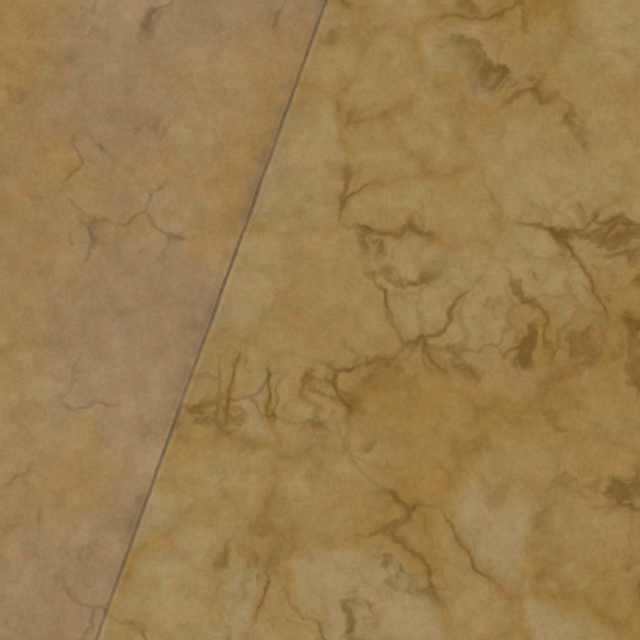
Reproduce this texture procedurally as a Shadertoy shader.

```glsl
// Two slabs of ochre limestone with pale clasts, brown veins and a slanted seam.

vec2 hash22(vec2 p) {
    vec3 a = fract(p.xyx * vec3(0.1031, 0.1030, 0.0973));
    a += dot(a, a.yzx + 33.33);
    return fract((a.xx + a.yz) * a.zy);
}

float noise(vec2 p) {
    vec2 i = floor(p), f = fract(p);
    f = f * f * (3.0 - 2.0 * f);
    return mix(mix(hash22(i).x, hash22(i + vec2(1, 0)).x, f.x),
               mix(hash22(i + vec2(0, 1)).x, hash22(i + vec2(1, 1)).x, f.x), f.y);
}

float fbm(vec2 p) {
    float sum = 0.0, amp = 0.52;
    for (int i = 0; i < 5; i++) {
        sum += amp * noise(p);
        p = mat2(1.6, 1.2, -1.2, 1.6) * p + 17.3;
        amp *= 0.5;
    }
    return sum;
}

vec2 fbm2(vec2 p) {
    return vec2(fbm(p), fbm(p + 41.7)) - 0.5;
}

// x: distance to the nearest cell border, y: random value of the cell
vec2 cells(vec2 p) {
    vec2 base = floor(p), f = fract(p), nearest = vec2(0);
    float best = 9.0, id = 0.0, edge = 9.0;
    for (int k = 0; k < 9; k++) {
        vec2 g = vec2(k % 3 - 1, k / 3 - 1);
        vec2 r = g + hash22(base + g) - f;
        if (dot(r, r) < best) {
            best = dot(r, r);
            nearest = r;
            id = hash22(base + g + 7.0).y;
        }
    }
    for (int k = 0; k < 25; k++) {
        vec2 g = vec2(k % 5 - 2, k / 5 - 2);
        vec2 r = g + hash22(base + g) - f, d = r - nearest;
        if (dot(d, d) > 0.0001) edge = min(edge, dot(0.5 * (r + nearest), normalize(d)));
    }
    return vec2(edge, id);
}

vec3 rightSlab(vec2 p) {
    vec2 q = p + 0.13 * fbm2(p * 6.0) + 0.035 * fbm2(p * 25.0);
    vec2 clast = cells(q * 6.5 + 3.0);
    vec2 pebble = cells(q * 15.0 + 9.0);
    float band = exp(-pow((p.y - 0.39 - 0.1 * (p.x - 0.6)) / 0.09, 2.0));
    float lower = smoothstep(0.55, 0.15, p.y);

    // Broad ochre stains and pale clasts
    float stain = smoothstep(0.38, 0.7, fbm(q * 5.0 + 5.0) + 0.09 * band);
    float rim = 1.0 - smoothstep(0.0, 0.22, clast.x);
    float pale = smoothstep(0.03, 0.2, clast.x) * smoothstep(0.35, 0.8, clast.y);
    vec3 col = mix(vec3(0.625, 0.515, 0.325), vec3(0.59, 0.45, 0.225), 0.75 * stain);
    col = mix(col, vec3(0.585, 0.45, 0.23), rim * 0.55 * smoothstep(0.35, 0.6, fbm(p * 7.0)));
    col = mix(col, vec3(0.635, 0.54, 0.385), pale * (0.45 + 0.4 * lower) * (1.0 - 0.5 * stain));

    // Broken veins along the clast and pebble borders
    float gate = smoothstep(0.47, 0.68, fbm(p * 8.0 + 21.0) + 0.06 * band + 0.03 * lower);
    float vein = (1.0 - smoothstep(0.0, 0.055, clast.x)) * (0.12 + 0.75 * gate);
    float small = (1.0 - smoothstep(0.0, 0.11, pebble.x)) * gate * (0.25 + 0.4 * band);
    col = mix(col, vec3(0.42, 0.315, 0.16), min(0.75, 0.65 * vein + 0.6 * small));

    // Dark mineral blotches
    float blotch = smoothstep(0.58, 0.78, fbm(q * 22.0 + 13.0) + 0.07 * band);
    return mix(col, vec3(0.42, 0.30, 0.14), 0.65 * blotch * (0.25 + 0.75 * gate));
}

vec3 leftSlab(vec2 p) {
    vec2 q = p + 0.1 * fbm2(p * 7.0 + 60.0) + 0.04 * fbm2(p * 28.0);
    float warm = smoothstep(0.4, 0.68, fbm(q * 4.0 + 31.0) + 0.16 * (p.y - 0.55));
    float grey = smoothstep(0.42, 0.68, fbm(q * 6.0 + 70.0));
    vec3 col = mix(vec3(0.625, 0.52, 0.375), vec3(0.625, 0.495, 0.305), warm);
    col = mix(col, vec3(0.585, 0.475, 0.345), 0.6 * grey);

    // Faint squiggles and brown flecks
    float edge = cells(q * 9.0 + 50.0).x;
    float gate = smoothstep(0.48, 0.68, fbm(p * 8.0 + 90.0));
    float vein = (1.0 - smoothstep(0.0, 0.07, edge)) * (0.08 + 0.55 * gate);
    float fleck = smoothstep(0.6, 0.78, fbm(q * vec2(30.0, 22.0) + 33.0)) * (0.25 + 0.5 * gate);
    return mix(col, vec3(0.43, 0.34, 0.23), min(0.6, 0.6 * vein + 0.6 * fleck));
}

void mainImage(out vec4 fragColor, in vec2 fragCoord) {
    vec2 p = fragCoord / iResolution.y;

    // Signed distance to the seam, positive on the right slab
    float seam = (p.x - 0.15 - 0.36 * p.y) * 0.941 + 0.004 * (fbm(p * 18.0) - 0.5);
    vec3 col = mix(leftSlab(p), rightSlab(p), smoothstep(-0.002, 0.002, seam));

    // Grey grime beside the seam, then the dark joint and its lit edge
    float grime = exp(-abs(seam + 0.008) / 0.014) * smoothstep(0.4, 0.7, fbm(p * 12.0 + 8.0));
    col = mix(col, vec3(0.47, 0.39, 0.29), 0.5 * grime);
    float joint = 1.0 - smoothstep(0.0008, 0.0042, abs(seam));
    col = mix(col, vec3(0.41, 0.335, 0.26), joint * (0.5 + 0.4 * noise(p * 23.0)));
    col += 0.025 * exp(-pow((seam - 0.006) / 0.003, 2.0));

    // Soft surface mottling and fine grain with a slight colour shift
    col += 0.07 * (fbm(p * 45.0) - 0.5);
    col += 0.03 * (noise(p * 230.0) - 0.5);
    col += vec3(0.02, -0.012, -0.02) * (noise(p * 75.0 + 15.0) - 0.5);
    fragColor = vec4(col, 1.0);
}
```
